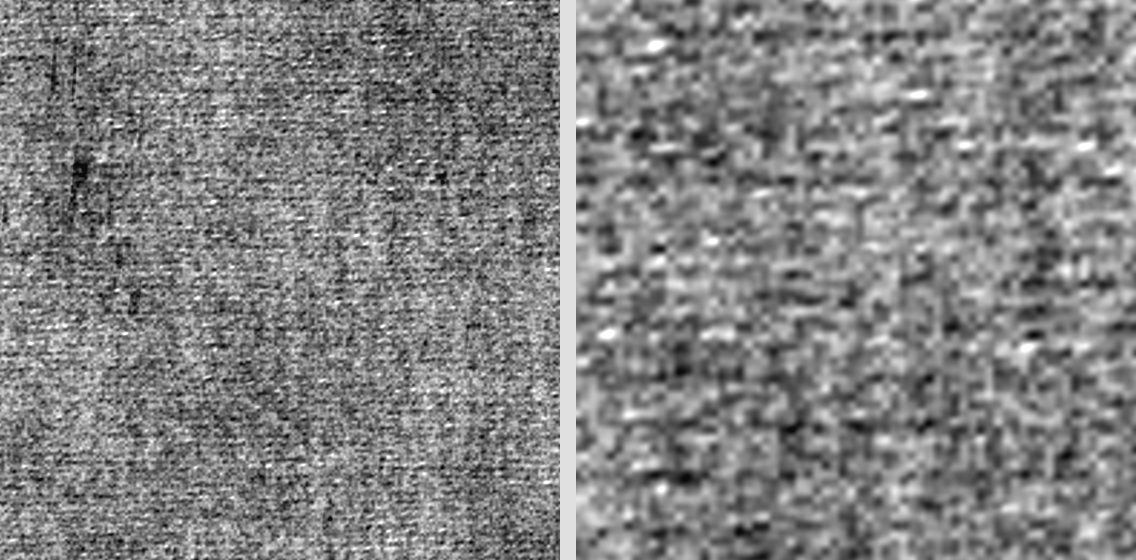
Left, the full canvas; right, a detail of the centre.
Write a WebGL 1 fragment shader that draws this texture.

```glsl
precision highp float;
uniform vec2 u_resolution;

#define THREADS vec2(64.0, 68.0)
#define BASE_TONE 0.51
#define HIGHLIGHT 0.40
#define SHADOW 0.30
#define FINE_GRAIN 0.20
#define COARSE_GRAIN 0.16
#define STREAKS 0.08
#define SLUB_DEPTH 0.30
#define CLOUDS 0.07
#define WAVINESS 0.005
#define SLANT 0.22

float hash(vec2 p) {
  vec3 q = fract(vec3(p.xyx) * 0.1031);
  q += dot(q, q.yzx + 33.33);
  return fract((q.x + q.y) * q.z);
}

// Smooth value noise from -1 to 1
float noise(vec2 p) {
  vec2 i = floor(p), f = fract(p);
  f = f * f * (3.0 - 2.0 * f);
  float low = mix(hash(i), hash(i + vec2(1.0, 0.0)), f.x);
  float high = mix(hash(i + vec2(0.0, 1.0)), hash(i + vec2(1.0, 1.0)), f.x);
  return 2.0 * mix(low, high, f.y) - 1.0;
}

float blob(vec2 d, vec2 radius) {
  d /= radius;
  return exp(-dot(d, d));
}

// Thread crossings: a slanted glint above a dark gap, over and under in turn
float weave(vec2 p) {
  float tone = 0.0;
  vec2 home = floor(p);
  for (int y = -1; y <= 1; y++) {
    for (int x = -1; x <= 1; x++) {
      vec2 cell = home + vec2(float(x), float(y));
      float shine = hash(cell + 17.0);
      float depth = hash(cell + 91.0);
      vec2 jitter = vec2(hash(cell + 43.0), hash(cell + 67.0)) - 0.5;
      vec2 d = p - cell - 0.5 - jitter * vec2(0.45, 0.3);
      d.y -= SLANT * d.x;
      float over = mod(cell.x + cell.y, 2.0);
      float rowShine = 1.0 + 0.6 * noise(cell * vec2(0.09, 1.0) + 210.0);
      float glint = (0.15 + 0.8 * shine * shine) * mix(0.55, 1.0, over) * rowShine;
      vec2 radius = mix(vec2(0.28, 0.27), vec2(0.42, 0.21), over);
      tone += HIGHLIGHT * glint * blob(d, radius);
      tone -= SHADOW * depth * blob(d + vec2(-0.1, 0.47), vec2(0.38, 0.23));
    }
  }
  return tone;
}

// Uneven yarn: light and dark runs along both thread directions
float streaks(vec2 p) {
  float warp = noise(vec2(p.x * 64.0, p.y * 5.0) + 300.0);
  float weft = noise(vec2(p.x * 5.0, p.y * 68.0) + 400.0);
  float bands = noise(vec2(p.x * 15.0, p.y * 3.0) + 500.0);
  return warp + 0.8 * weft + 0.6 * bands;
}

// Sparse dark slits that lean along the warp
float slubs(vec2 p) {
  float slit = noise(vec2((p.x - 0.08 * p.y) * 75.0, p.y * 13.0) + 600.0);
  float patches = noise(p * vec2(9.0, 5.0) + 700.0);
  return smoothstep(0.45, 0.95, slit) * smoothstep(-0.1, 0.5, patches);
}

void main() {
  vec2 uv = gl_FragCoord.xy / min(u_resolution.x, u_resolution.y);

  // Bend the threads a little
  vec2 bend = vec2(noise(uv * vec2(12.0, 5.0) + 20.0),
                   noise(uv * vec2(5.0, 12.0) + 50.0));
  vec2 cloth = uv + WAVINESS * bend;

  float tone = BASE_TONE + weave(cloth * THREADS);
  tone += STREAKS * streaks(cloth);
  tone -= SLUB_DEPTH * slubs(cloth);
  tone += CLOUDS * noise(uv * 6.0 + 800.0);

  // Fibre grain
  tone += FINE_GRAIN * noise(uv * 195.0 + 30.0);
  tone += COARSE_GRAIN * noise(mat2(0.94, 0.34, -0.34, 0.94) * uv * 115.0 + 150.0);

  gl_FragColor = vec4(vec3(clamp(tone, 0.04, 1.0)), 1.0);
}
```
